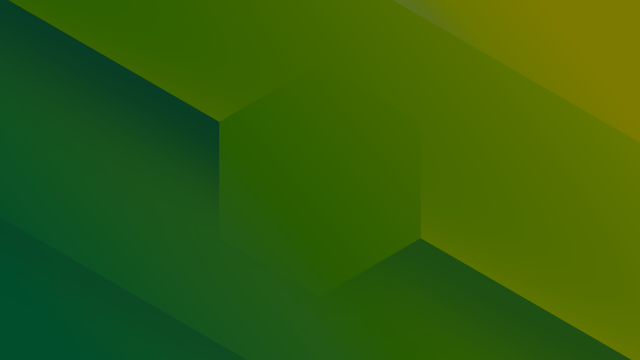
A Shadertoy shader for this background:

```glsl
const vec3 SHADE = vec3(0.025, 0.235, 0.150);
const vec3 HAZE = vec3(0.36, 0.44, 0.12);
const float BAND_EDGE = 0.534;
const float HEX_APOTHEM = 0.28;

// Distance to a regular hexagon with its points at top and bottom
float hexagon(vec2 p, float apothem) {
    p = abs(p);
    return max(p.x, dot(p, vec2(0.5, 0.8660254))) - apothem;
}

// Smoothed step: 1 where the distance is positive
float cover(float dist, float pixel) {
    return smoothstep(-0.7 * pixel, 0.7 * pixel, dist);
}

// Soft falloff away from an edge
float falloff(float dist, float width) {
    return exp(-dist * dist / (width * width));
}

float portion(float a, float b, float t) {
    return clamp((t - a) / (b - a), 0.0, 1.0);
}

// Teal to green to olive
vec3 ramp(float t) {
    vec3 c = mix(vec3(0.00, 0.305, 0.17), vec3(0.14, 0.355, 0.08), portion(-0.85, -0.28, t));
    c = mix(c, vec3(0.16, 0.365, 0.0), portion(-0.28, -0.12, t));
    c = mix(c, vec3(0.25, 0.40, 0.0), portion(-0.12, 0.23, t));
    c = mix(c, vec3(0.38, 0.46, 0.0), portion(0.23, 0.70, t));
    return mix(c, vec3(0.49, 0.48, 0.0), portion(0.70, 1.0, t));
}

// Corner band at the lower left, darkened along its edge
vec3 cornerBand(float t, float d) {
    return mix(ramp(t), SHADE, 0.4 * falloff(d + BAND_EDGE, 0.10));
}

// Lower band, in shadow beneath the central diagonal
vec3 lowerBand(float t, float d, float x) {
    float strength = mix(0.95, 0.5, smoothstep(-0.3, 0.3, x));
    return mix(ramp(min(t, 0.3 * t)), SHADE, strength * falloff(d, 0.18));
}

// Upper band, lit along the central diagonal
vec3 upperBand(float t, float d) {
    return ramp(t + 0.42 * exp(-max(d, 0.0) / 0.10));
}

// Outer band at the upper right, with a pale haze at its start
vec3 outerBand(float t) {
    return mix(HAZE, ramp(t + 0.2), smoothstep(0.48, 0.60, t));
}

void mainImage(out vec4 fragColor, in vec2 fragCoord) {
    float pixel = 1.0 / iResolution.y;
    vec2 p = (fragCoord - 0.5 * iResolution.xy) * pixel;
    float d = dot(p, vec2(0.5, 0.8660254)); // across the bands
    float t = dot(p, vec2(0.78, 0.63));     // along the colour ramp

    // Diagonal bands from lower left to upper right
    vec3 color = cornerBand(t, d);
    color = mix(color, lowerBand(t, d, p.x), cover(d + BAND_EDGE, pixel));
    color = mix(color, upperBand(t, d), cover(d, pixel));
    color = mix(color, outerBand(t), cover(d - BAND_EDGE, pixel));

    // Central hexagon
    color = mix(color, ramp(t), cover(-hexagon(p, HEX_APOTHEM), pixel));
    fragColor = vec4(color, 1.0);
}
```
